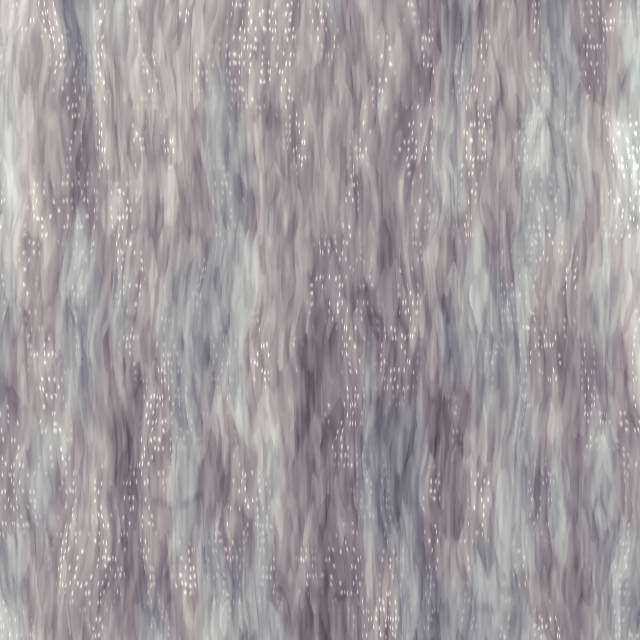
A Shadertoy shader for this texture:

```glsl
// Pale fibrous mineral: hanging translucent shards, silky vertical strands and tiny glints
#define BASE_TONE 0.638
#define BAND_CONTRAST 0.27
#define SHARD_CONTRAST 0.105
#define FIBRE_CONTRAST 0.13
#define EDGE_SHARPNESS 30.0
#define SHARD_LEAN 1.1
#define GLINT_GRID vec2(190.0, 75.0)
#define GLINT_STRENGTH 0.34
#define DARK_TINT vec3(0.022, -0.021, 0.010)
#define LIGHT_TINT vec3(0.023, -0.003, -0.020)
#define COOL_TINT vec3(-0.034, 0.010, 0.014)

float hash1(vec2 p) {
    vec3 q = fract(vec3(p.xyx) * 0.1031);
    q += dot(q, q.yzx + 33.33);
    return fract((q.x + q.y) * q.z);
}

vec2 hash2(vec2 p) {
    return vec2(hash1(p + 17.3), hash1(p + 71.9));
}

float noise(vec2 p) {
    vec2 cell = floor(p), f = fract(p);
    f = f * f * (3.0 - 2.0 * f);
    float low = mix(hash1(cell), hash1(cell + vec2(1, 0)), f.x);
    float high = mix(hash1(cell + vec2(0, 1)), hash1(cell + vec2(1, 1)), f.x);
    return mix(low, high, f.y);
}

// Leaning cells that taper downward, each shaded as a tilted facet
float shards(vec2 p) {
    vec2 home = floor(p);
    float sum = 0.0, total = 1e-30;
    for (int j = -1; j <= 1; j++)
    for (int i = -1; i <= 1; i++) {
        vec2 cell = home + vec2(i, j);
        vec2 d = p - cell - 0.15 - 0.7 * hash2(cell);
        vec2 tilt = hash2(cell + 131.0) - 0.5;
        d.x += tilt.x * SHARD_LEAN * d.y;
        float taper = clamp(1.0 - 0.6 * d.y, 0.4, 1.7);
        vec2 shape = vec2(d.x * taper, d.y * 0.8);
        float weight = exp(-EDGE_SHARPNESS * dot(shape, shape));
        float facet = hash1(cell + 57.0) - 0.5 + 1.3 * tilt.y * d.x;
        facet += 0.14 - 0.6 * abs(d.x) + 0.3 * tilt.x * d.y;
        sum += weight * facet;
        total += weight;
    }
    return sum / total;
}

// Sparse upright flecks, about one pixel wide on a small canvas
float glints(vec2 p) {
    vec2 g = p * GLINT_GRID;
    vec2 cell = floor(g);
    vec2 d = fract(g) - 0.3 - 0.4 * hash2(cell);
    d.x += (hash1(cell + 5.0) - 0.5) * 0.5 * d.y;
    float fleck = exp(-dot(d * d, vec2(16.0, 13.0)));
    float cluster = smoothstep(0.42, 0.78, noise(p * vec2(38.0, 9.0) + 40.0));
    return fleck * step(0.66, hash1(cell + 211.0)) * cluster;
}

void mainImage(out vec4 fragColor, in vec2 fragCoord) {
    vec2 uv = fragCoord / iResolution.y;

    // Gently swaying strand direction
    vec2 p = uv;
    p.x += 0.020 * (noise(uv * vec2(9.0, 4.5)) - 0.5);
    p.x += 0.009 * (noise(uv * vec2(26.0, 13.0) + 9.0) - 0.5);

    // Broad columns and long pale patches
    float columns = noise(p * vec2(7.5, 0.9) + vec2(3.0, 11.0));
    float patches = noise(p * vec2(10.0, 2.8) + 23.0);
    float band = 0.5 * columns + 0.5 * patches;
    float tone = BASE_TONE + BAND_CONTRAST * (band - 0.5);
    float sheen = smoothstep(0.60, 0.88, band + 0.12 * shards(p * vec2(15.0, 3.5) + 90.0));
    tone += 0.13 * sheen;

    // Overlapping shards from large to small
    float large = shards(p * vec2(10.0, 3.0));
    float medium = shards(p * vec2(22.0, 6.0) + 31.0);
    float small = shards(p * vec2(45.0, 11.0) + 67.0);
    float sliver = shards(p * vec2(88.0, 19.0) + 149.0);
    tone += SHARD_CONTRAST * (0.75 * large + medium + 1.05 * small + 0.9 * sliver);

    // Silky fibres bending with the shards
    vec2 strand = p + vec2(0.006 * medium + 0.003 * small, 0.0);
    float coarse = noise(strand * vec2(120.0, 13.0));
    float fine = noise(strand * vec2(245.0, 32.0) + 51.0);
    tone += FIBRE_CONTRAST * (0.55 * coarse + 0.75 * fine - 0.65);

    // Thin dark creases
    float crease = abs(noise(strand * vec2(48.0, 7.0) + 77.0) - 0.5);
    tone -= 0.065 * (1.0 - smoothstep(0.0, 0.09, crease)) * smoothstep(0.3, 0.7, noise(p * 14.0));

    // Mauve shadows, warm lights and cool translucent shards
    float light = smoothstep(0.45, 0.80, tone);
    vec3 colour = vec3(tone) + mix(DARK_TINT, LIGHT_TINT, light);
    float cool = smoothstep(0.45, 0.75, noise(p * vec2(17.0, 4.0) + 131.0) + 0.25 * medium);
    colour += COOL_TINT * max(0.75 * cool, sheen);

    // Warm white glints, strongest outside the cool shards
    float glint = glints(strand) * (1.0 - 0.6 * cool);
    colour += GLINT_STRENGTH * glint * vec3(1.0, 0.95, 0.88);

    fragColor = vec4(clamp(colour, 0.0, 1.0), 1.0);
}
```
